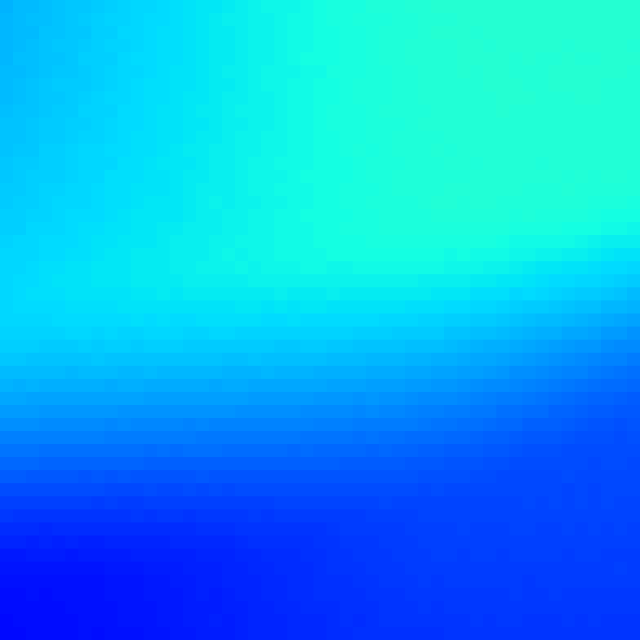
This background is drawn by a WebGL 1 fragment shader. Its source:

```glsl
precision highp float;

uniform vec2 u_resolution;

const float CELLS = 49.0;
const float LEVELS = 64.0;

float hash(vec2 p) {
  return fract(sin(dot(p, vec2(41.3, 289.1))) * 4375.85);
}

// Blue to cyan to aqua ramp; heat 1 is where green saturates
vec3 heatColor(float heat) {
  float warm = 0.806 * heat;
  return clamp(vec3(warm - 0.726, heat, 1.694 - warm), 0.0, 1.0);
}

// Bright upper field, cooling toward the upper left corner
float upperHeat(float x, float depth) {
  float d = min(depth, 0.43);
  float cooling = 0.38 - 0.25 * d - 0.4 * d * d;
  float leftness = pow(max(1.0 - x / 0.72, 0.0), 1.3);
  return 1.08 - 0.08 * d - cooling * leftness;
}

// Deep lower field, darkest at the lower left corner
float lowerHeat(float x, float depth) {
  float rise = smoothstep(0.0, 0.75, x);
  return 0.04 + 0.16 * rise + (1.0 - depth) * mix(0.1, 0.33, rise);
}

// Joins both fields with a soft band that climbs to the right
float heatField(vec2 uv) {
  float x = uv.x;
  float depth = 1.0 - uv.y;
  float bandTop = 0.47 - 0.24 * x + 0.03 * x * x;
  float bandBottom = 0.94 - 0.06 * x - 0.2 * x * x;
  float blend = smoothstep(bandTop, bandBottom, depth);
  return mix(upperHeat(x, depth), lowerHeat(x, depth), blend);
}

// One flat mosaic cell with slight grain and stepped tone
vec3 cellColor(vec2 cell) {
  float grain = (hash(cell) - 0.5) * 0.012;
  float heat = heatField((cell + 0.5) / CELLS) + grain;
  return heatColor(floor(heat * LEVELS + 0.5) / LEVELS);
}

// Blends neighbouring cells across about one pixel at their edges
vec3 mosaic(vec2 uv, vec2 pixel) {
  vec2 grid = uv * CELLS - 0.5;
  vec2 cell = floor(grid);
  vec2 halfEdge = min(0.5 * pixel * CELLS, vec2(0.5));
  vec2 w = smoothstep(0.5 - halfEdge, 0.5 + halfEdge, fract(grid));
  vec3 low = mix(cellColor(cell), cellColor(cell + vec2(1.0, 0.0)), w.x);
  vec3 high = mix(cellColor(cell + vec2(0.0, 1.0)), cellColor(cell + 1.0), w.x);
  return mix(low, high, w.y);
}

void main() {
  vec2 uv = gl_FragCoord.xy / u_resolution;
  gl_FragColor = vec4(mosaic(uv, 1.0 / u_resolution), 1.0);
}
```
